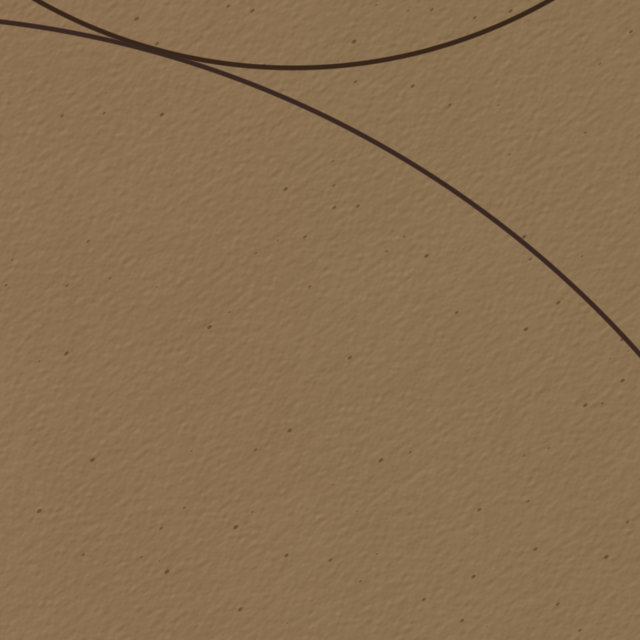
A WebGL 2 fragment shader for this texture:

```glsl
#version 300 es
precision highp float;
// Brown kraft paper with embossed grain, crossed by two thin dark circular arcs.

uniform vec2 u_resolution;
out vec4 fragColor;

// Colours
const vec3 PAPER = vec3(0.540, 0.441, 0.318);
const vec3 WARM_SHIFT = vec3(0.010, 0.003, 0.006);
const vec3 SPECK = vec3(0.35, 0.27, 0.19);
const vec3 INK_LOW = vec3(0.225, 0.158, 0.135);
const vec3 INK_HIGH = vec3(0.215, 0.145, 0.100);

// Arcs: centre x, centre y, radius
const vec3 LARGE_ARC = vec3(-0.1809, -0.6029, 1.5794);
const vec3 SMALL_ARC = vec3(0.4583, 1.7064, 0.8125);
const float LINE_HALF_WIDTH = 0.0037;
const float LINE_SOFTNESS = 0.0017;

// Paper surface
const float GRAIN_SCALE = 150.0;
const float GRAIN_STRETCH = 0.62;
const float GRAIN_STRENGTH = 0.060;
const float MOTTLE_STRENGTH = 0.014;
const float SPECK_CELLS = 26.0;
const float SPECK_CHANCE = 0.13;
const vec2 FIBRE_DIR = vec2(0.809, 0.588);
const vec2 LIGHT_STEP = vec2(-0.0013, 0.0019);

// Integer hash of a lattice cell, giving two values in 0..1
vec2 hash2(vec2 cell) {
    uvec2 v = uvec2(ivec2(cell) + 4096) * 1664525u + 1013904223u;
    v.x += v.y * 1664525u;
    v.y += v.x * 1664525u;
    v ^= v >> 16u;
    v.x += v.y * 1664525u;
    v.y += v.x * 1664525u;
    v ^= v >> 16u;
    return vec2(v & 0xffffu) / 65535.0;
}

float valueNoise(vec2 p) {
    vec2 i = floor(p), f = fract(p);
    f = f * f * (3.0 - 2.0 * f);
    float low = mix(hash2(i).x, hash2(i + vec2(1, 0)).x, f.x);
    float high = mix(hash2(i + vec2(0, 1)).x, hash2(i + vec2(1, 1)).x, f.x);
    return mix(low, high, f.y);
}

// Rotate into fibre space: x along the fibres, y across them
vec2 toFibre(vec2 p) {
    return vec2(dot(p, FIBRE_DIR), dot(p, vec2(-FIBRE_DIR.y, FIBRE_DIR.x)));
}

float paperHeight(vec2 p) {
    vec2 q = toFibre(p) * GRAIN_SCALE * vec2(GRAIN_STRETCH, 1.0);
    return 0.65 * valueNoise(q) + 0.35 * valueNoise(q * 1.9 + 37.0);
}

// Sparse dark flecks, one candidate per cell
float specks(vec2 p) {
    vec2 g = p * SPECK_CELLS, cell = floor(g);
    vec2 pick = hash2(cell + 211.0);
    vec2 centre = 0.2 + 0.6 * hash2(cell + 523.0);
    vec2 d = toFibre(g - cell - centre) * vec2(0.7, 1.2);
    float size = mix(0.05, 0.12, pick.y);
    float shape = 1.0 - smoothstep(size * 0.3, size, length(d));
    return shape * step(pick.x, SPECK_CHANCE) * mix(0.35, 0.8, pick.y);
}

float arcMask(vec2 p, vec3 arc, float pixel) {
    float d = abs(length(p - arc.xy) - arc.z) - LINE_HALF_WIDTH;
    float soft = max(LINE_SOFTNESS, pixel * 0.75);
    return 1.0 - smoothstep(-soft, soft, d);
}

void main() {
    float side = min(u_resolution.x, u_resolution.y);
    vec2 p = (gl_FragCoord.xy - 0.5 * (u_resolution - side)) / side;

    // Paper tone: slow drift plus cloudy mottling
    vec3 colour = PAPER + WARM_SHIFT * (0.5 - p.x);
    float mottle = 0.5 * valueNoise(p * 7.0) + 0.5 * valueNoise(p * 34.0 + 90.0);
    colour += MOTTLE_STRENGTH * (mottle - 0.5);

    // Embossed grain, lit from the upper left
    float relief = paperHeight(p - LIGHT_STEP) - paperHeight(p + LIGHT_STEP);
    colour += GRAIN_STRENGTH * relief * vec3(1.0, 0.97, 0.88);

    colour = mix(colour, SPECK, specks(p));

    // Ink arcs
    float pixel = 1.0 / side;
    colour = mix(colour, INK_HIGH, arcMask(p, SMALL_ARC, pixel));
    colour = mix(colour, INK_LOW, arcMask(p, LARGE_ARC, pixel));

    fragColor = vec4(colour, 1.0);
}
```
